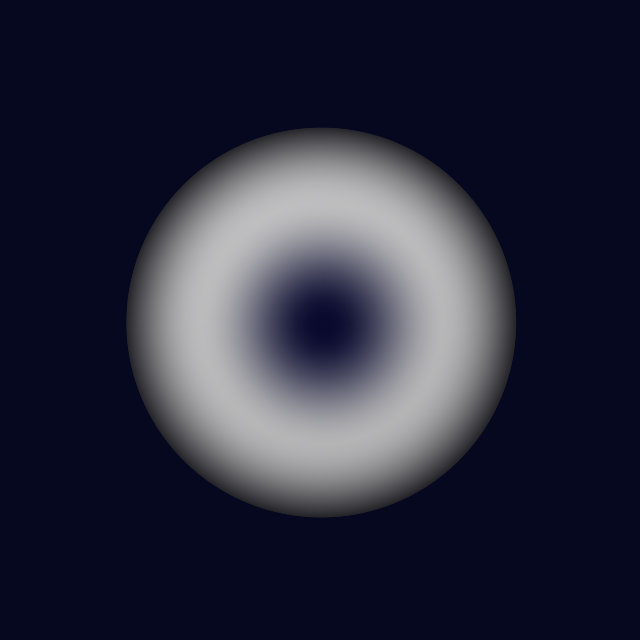
Write a WebGL 2 fragment shader that draws this background.

```glsl
#version 300 es
precision highp float;

uniform vec2 u_resolution;
out vec4 fragColor;

const vec3 BACKGROUND = vec3(0.018, 0.032, 0.12);
const vec3 HOLE_COLOR = vec3(0.035, 0.04, 0.18);
const vec3 RIM_COLOR = vec3(0.02, 0.02, 0.045);
const vec3 RING_COLOR = vec3(0.725, 0.725, 0.73);

const vec2 DISC_CENTER = vec2(0.502, 0.496);
const vec2 HOLE_CENTER = vec2(0.506, 0.493);
const float DISC_RADIUS = 0.3047;
const float CREST_RADIUS = 0.187;
const float RIM_FALLOFF = 0.1316;
const float HOLE_START = 0.01;
const float HOLE_END = 0.19;
const vec2 LIGHT_TILT = vec2(-0.05, 0.13);
const float HALF_PI = 1.5707963;

// Brightness falling from the crest of the ring to its outer rim
float rimShade(float radius) {
    float x = clamp((radius - CREST_RADIUS) / RIM_FALLOFF, 0.0, 1.0);
    return cos(HALF_PI * x);
}

void main() {
    float side = min(u_resolution.x, u_resolution.y);
    vec2 uv = (gl_FragCoord.xy - 0.5 * u_resolution) / side + 0.5;
    vec2 offset = uv - DISC_CENTER;
    float radius = length(offset);

    // Soft ring, lit slightly more strongly from above
    vec3 ring = RING_COLOR * (1.0 + dot(offset, LIGHT_TILT));
    float holeShade = smoothstep(HOLE_START, HOLE_END, length(uv - HOLE_CENTER));
    vec3 disc = mix(HOLE_COLOR, ring, holeShade);
    disc = mix(RIM_COLOR, disc, rimShade(radius));

    // Crisp, antialiased disc edge
    float pixel = 1.0 / side;
    float coverage = 1.0 - smoothstep(-0.5 * pixel, 0.5 * pixel, radius - DISC_RADIUS);
    fragColor = vec4(mix(BACKGROUND, disc, coverage), 1.0);
}
```
